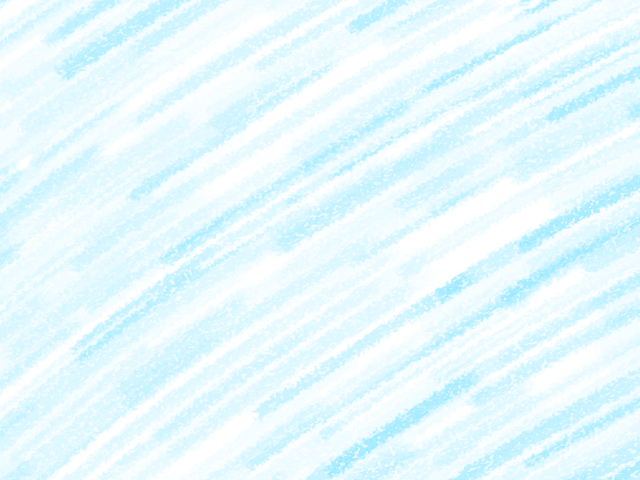
Write a Shadertoy shader that draws this texture.

```glsl
// Pale cyan crayon hatching on white paper. Several layers of long, slightly
// bowed strokes add up their pigment, thin streaks of bare paper cut through,
// and fine noise roughens the edges and leaves white flecks.

vec3 hash3(vec2 p) {
    vec3 h = fract(p.xyx * vec3(0.1031, 0.1030, 0.0973));
    h += dot(h, h.yxz + 33.33);
    return fract((h.xxy + h.yzz) * h.zyx);
}

float noise(vec2 p) {
    vec2 cell = floor(p), f = fract(p);
    f = f * f * (3.0 - 2.0 * f);
    float low = mix(hash3(cell).x, hash3(cell + vec2(1, 0)).x, f.x);
    float high = mix(hash3(cell + vec2(0, 1)).x, hash3(cell + vec2(1, 1)).x, f.x);
    return mix(low, high, f.y);
}

// Pigment of one layer: q.x runs along the strokes, q.y across them.
// halfWidth is a range in fractions of the pitch, strength a range of pigment.
float strokes(vec2 q, float pitch, float span, vec2 halfWidth, vec2 strength, float seed) {
    float row = floor(q.y / pitch);
    float pigment = 0.0;
    for (int i = -1; i <= 1; i++) {
        float id = row + float(i);
        float along = q.x / span + 7.0 * hash3(vec2(id + 50.0, seed)).x;
        vec2 key = vec2(id + 50.0, floor(along) + seed * 3.7);
        vec3 shape = hash3(key + 11.3);
        vec3 look = hash3(key + 83.9);
        float t = fract(along);

        // Each stroke is shifted and tilted a little within its row
        float center = id + 0.5 + 0.6 * (shape.x - 0.5) + 0.5 * (shape.y - 0.5) * (t - 0.5);
        float across = abs(q.y - center * pitch);
        float width = pitch * mix(halfWidth.x, halfWidth.y, shape.z);
        float body = 1.0 - smoothstep(width - 0.006, width + 0.005, across);

        float tail = (mix(0.72, 1.0, look.x) - t) * span;
        float tips = smoothstep(0.0, 0.025, t * span) * smoothstep(0.0, 0.05, tail);
        float load = mix(strength.x, strength.y, look.y) * mix(1.1, 0.8, t);
        pigment = max(pigment, body * tips * load);
    }
    return pigment;
}

void mainImage(out vec4 fragColor, in vec2 fragCoord) {
    vec2 p = fragCoord / iResolution.y;

    // Rotate to the hatching direction and bow the strokes
    vec2 c = p - vec2(0.667, 0.5);
    vec2 dir = vec2(0.839, 0.545);
    vec2 q = vec2(dot(c, dir), dot(c, vec2(-dir.y, dir.x)));
    q.y += 0.08 * q.x * q.x + 0.012 * (noise(q * vec2(2.5, 4.0) + 20.0) - 0.5);

    // Paper tooth makes the outlines ragged
    vec2 tooth = vec2(noise(p * 190.0), noise(p * 190.0 + 57.0)) - 0.5;
    q += tooth * vec2(0.022, 0.011);

    // Broad wash, regular hatching and heavier accents
    float pigment = strokes(q, 0.115, 0.95, vec2(0.25, 0.48), vec2(0.03, 0.08), 1.0);
    pigment += strokes(q, 0.043, 1.25, vec2(0.26, 0.46), vec2(0.05, 0.13), 2.0);
    pigment += strokes(q, 0.062, 0.65, vec2(0.12, 0.36), vec2(0.0, 0.19), 3.0);

    // Thin streaks where the paper stays nearly bare
    pigment *= 1.0 - strokes(q, 0.058, 0.8, vec2(0.05, 0.15), vec2(0.3, 0.95), 4.0);

    // Fine grain and slanted white flecks, in loose clusters
    float grain = noise(p * 260.0 + 31.0);
    vec2 slanted = vec2(p.x + 0.5 * p.y, p.y - 0.5 * p.x);
    float fleck = noise(slanted * vec2(150.0, 240.0) + 9.0);
    float cluster = noise(p * 9.0 + 4.0);
    pigment *= 0.86 + 0.28 * grain;
    pigment *= 1.0 - (0.3 + 0.45 * cluster) * smoothstep(0.6, 0.85, fleck);

    // Pigment absorbs mostly red, a little green and no blue
    pigment = min(pigment, 0.4);
    fragColor = vec4(1.0 - pigment * vec3(1.0, 0.22, 0.0), 1.0);
}
```
